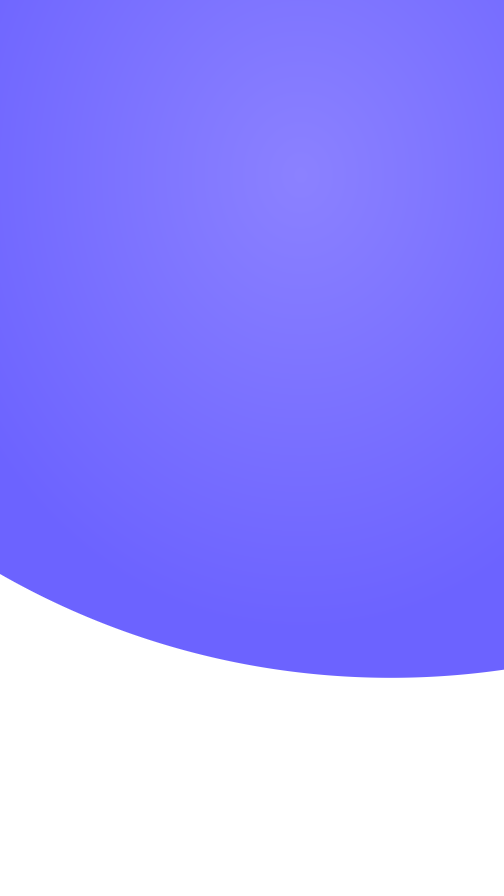
Give the GLSL for this background, as a Shadertoy shader.

```glsl
// A large violet disc with a soft radial glow hanging over a white ground.
#define DISC_CENTER vec2(0.7755, 1.9954)
#define DISC_RADIUS 1.5625
#define GLOW_CENTER vec2(0.597, 1.430)
#define GLOW_RADII vec2(0.764, 0.903)
#define GLOW_COLOR vec3(0.545, 0.506, 1.0)
#define DISC_COLOR vec3(0.424, 0.388, 1.0)
#define GROUND_COLOR vec3(1.0)

// Elliptical gradient, brightest at the glow center.
vec3 discShade(vec2 p) {
    float falloff = length((p - GLOW_CENTER) / GLOW_RADII);
    return mix(GLOW_COLOR, DISC_COLOR, clamp(falloff, 0.0, 1.0));
}

void mainImage(out vec4 fragColor, in vec2 fragCoord) {
    // One unit is the canvas width.
    vec2 p = fragCoord / iResolution.x;
    float pixel = 1.0 / iResolution.x;

    // Signed distance to the disc, softened over one pixel.
    float discDistance = length(p - DISC_CENTER) - DISC_RADIUS;
    float coverage = clamp(0.5 - discDistance / pixel, 0.0, 1.0);

    fragColor = vec4(mix(GROUND_COLOR, discShade(p), coverage), 1.0);
}
```
